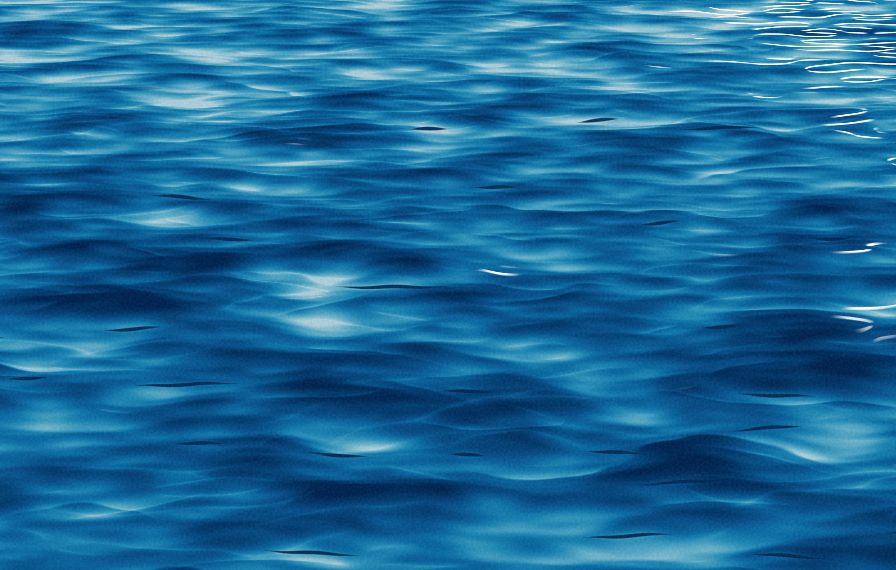
This texture is drawn by a WebGL 2 fragment shader. Its source:

```glsl
#version 300 es
precision highp float;
// Rippled open water seen at a low angle. Stretched gradient noise on a receding
// plane gives a tone, which a blue colour ramp turns into light; sharp crests,
// thin light streaks, dark slivers and sun glints are laid over the swell.

uniform vec2 u_resolution;
out vec4 fragColor;

const float HORIZON = 1.9;              // height of the vanishing line, in canvas heights
const int   LAYERS = 5;
const vec2  SWELL_FREQ = vec2(3.2, 20.0);
const vec2  SWELL_GROWTH = vec2(1.5, 1.7);
const float SWELL_GAIN = 2.2;
const float STEEPNESS = 0.35;           // how far a swell displaces the ripples on it
const vec2  CREST_FREQ = vec2(2.7, 24.0);
const float CREST_LIGHT = 1.35;
const float CREST_SHADE = 0.5;
const float CREST_SOFT = 0.12;
const vec2  STREAK_FREQ = vec2(3.6, 36.0);
const float STREAK_LIGHT = 1.0;
const float STREAK_SOFT = 0.07;
const vec2  SLIVER_CELL = vec2(0.26, 0.09);
const float SLIVER_SHARE = 0.4;
const vec2  GLINT_FREQ = vec2(9.0, 80.0);
const vec3  GLINT_COLOUR = vec3(1.0, 0.98, 0.95);
const vec3  SLIVER_COLOUR = vec3(0.02, 0.17, 0.33);
const float GRAIN = 0.042;

const int STOPS = 7;
const float LEVEL[STOPS] = float[](-2.4, -1.48, -0.61, 0.05, 0.65, 1.3, 2.15);
const vec3 RAMP[STOPS] = vec3[](
  vec3(0.01, 0.15, 0.32), vec3(0.02, 0.23, 0.42), vec3(0.04, 0.32, 0.54),
  vec3(0.05, 0.42, 0.63), vec3(0.13, 0.53, 0.70), vec3(0.34, 0.65, 0.76),
  vec3(0.67, 0.80, 0.84));

vec2 hash2(vec2 p) {
  vec3 q = fract(p.xyx * vec3(0.1031, 0.1030, 0.0973));
  q += dot(q, q.yzx + 33.33);
  return fract((q.xx + q.yz) * q.zy);
}

float corner(vec2 cell, vec2 offset) {
  float angle = 6.2832 * hash2(cell).x;
  return dot(vec2(cos(angle), sin(angle)), offset);
}

float gradientNoise(vec2 p) {
  vec2 i = floor(p), f = p - i, e = vec2(1.0, 0.0);
  vec2 s = f * f * f * (f * (f * 6.0 - 15.0) + 10.0);
  return mix(mix(corner(i, f), corner(i + e, f - e), s.x),
             mix(corner(i + e.yx, f - e.yx), corner(i + 1.0, f - 1.0), s.x), s.y);
}

// Change of the noise towards the horizon.
float riseOf(vec2 q, float n) {
  return (gradientNoise(q + vec2(0.0, 0.1)) - n) / 0.1;
}

// Layered swell; each layer is pushed by the ones below, which steepens its edges.
float swell(vec2 water) {
  float height = 0.0, amp = 0.85, lean = 0.35;
  vec2 freq = SWELL_FREQ;
  for (int i = 0; i < LAYERS; i++) {
    vec2 q = water * freq + float(i) * vec2(17.3, 9.1);
    q.y += lean * q.x + STEEPNESS * height * float(i);
    height += amp * gradientNoise(q);
    freq *= SWELL_GROWTH;
    amp *= i == 0 ? 1.05 : 0.81;
    lean = -0.8 * lean;
  }
  return height;
}

// Crests: a hard front edge, light fading out behind it and shade before it.
float crests(vec2 water, float height, float scale) {
  vec2 q = water * CREST_FREQ * scale + vec2(31.0, 5.0) * scale;
  q.y += 0.7 * gradientNoise(q * vec2(0.8, 0.25)) + 0.15 * height;
  float n = gradientNoise(q);
  float slope = riseOf(q, n);
  float dist = n / max(slope, 0.35);
  float patches = smoothstep(-0.08, 0.2, gradientNoise(water * vec2(2.6, 14.0) * scale + 53.0));
  float edge = max(fwidth(n), 0.02);
  float behind = smoothstep(-edge, edge, n);
  float tone = mix(-CREST_SHADE, CREST_LIGHT, behind) * exp(-abs(dist) / CREST_SOFT);
  return tone * patches * smoothstep(0.1, 0.6, slope);
}

// Long thin lines of light that fade to both sides.
float streaks(vec2 water, float height, float scale) {
  vec2 q = water * STREAK_FREQ * scale + vec2(7.0, 83.0) * scale;
  q.y += 0.7 * gradientNoise(q * vec2(0.9, 0.2)) + 0.2 * height;
  float n = gradientNoise(q);
  float slope = abs(riseOf(q, n));
  float line = exp(-abs(n) / max(slope, 0.35) / STREAK_SOFT);
  float patches = smoothstep(-0.1, 0.25, gradientNoise(water * vec2(3.0, 17.0) * scale + 97.0));
  return STREAK_LIGHT * line * patches * smoothstep(0.15, 0.6, slope);
}

// Lens-shaped slivers, one at most per cell: x is the dark core, y the light rim.
vec2 slivers(vec2 p) {
  vec2 g = p / SLIVER_CELL;
  g.x += hash2(vec2(floor(g.y), 7.0)).x;
  vec2 id = floor(g), place = hash2(id + 3.0), kind = hash2(id + 41.0);
  vec2 c = (fract(g) - 0.5) * SLIVER_CELL - (place - 0.5) * vec2(0.07, 0.05);
  c.y -= c.x * (place.y - 0.5) * 0.16 + 0.001 * sin(c.x * 60.0 + 9.0 * place.x);
  float u = c.x / mix(0.03, 0.09, kind.x * kind.x);
  float taper = 1.0 - u * u;
  float d = abs(c.y) - 0.0032 * taper;
  float aa = 0.8 / u_resolution.y;
  float core = 1.0 - smoothstep(-aa, aa, d);
  float rim = exp(-max(d, 0.0) / 0.004) * max(taper, 0.0);
  return vec2(core, rim) * step(kind.y, SLIVER_SHARE) * smoothstep(0.88, 0.78, p.y);
}

// Broken sun lines, dense in the far right and sparse along the right side.
float glints(vec2 water, vec2 uv) {
  float right = smoothstep(0.65, 0.95, uv.x);
  float density = right * mix(0.3, 1.0, smoothstep(0.8, 0.95, uv.y));
  vec2 q = water * GLINT_FREQ + vec2(3.0, 71.0);
  float n = gradientNoise(q);
  float slope = abs(riseOf(q, n));
  float dist = abs(n) / max(slope, 0.2);
  float line = 1.0 - smoothstep(0.04, max(0.17, 1.2 * fwidth(q.y)), dist);
  float limit = mix(0.5, -0.35, density);
  float patches = gradientNoise(water * vec2(7.0, 42.0) + 19.0);
  return line * smoothstep(0.1, 0.4, slope) * smoothstep(limit, limit + 0.15, patches);
}

vec3 ramp(float tone) {
  vec3 c = RAMP[0];
  for (int i = 1; i < STOPS; i++)
    c = mix(c, RAMP[i], clamp((tone - LEVEL[i - 1]) / (LEVEL[i] - LEVEL[i - 1]), 0.0, 1.0));
  return c;
}

void main() {
  vec2 uv = gl_FragCoord.xy / u_resolution;
  vec2 p = gl_FragCoord.xy / u_resolution.y;
  float depth = 1.0 / (HORIZON - p.y);
  vec2 water = vec2((p.x - 0.5 * u_resolution.x / u_resolution.y) * depth, depth);

  float height = swell(water);
  float tone = SWELL_GAIN * height + mix(-0.55, 0.55, smoothstep(0.45, 1.0, uv.y));
  tone += crests(water, height, 1.0) + 0.7 * crests(water, height, 1.8);
  tone += streaks(water, height, 1.0) + 0.7 * streaks(water, height, 1.6);

  vec2 sliver = slivers(p);
  vec3 colour = ramp(tone + 0.7 * sliver.y);
  colour = mix(colour, SLIVER_COLOUR, 0.95 * sliver.x);
  colour = mix(colour, GLINT_COLOUR, glints(water, uv));
  colour += GRAIN * gradientNoise(p * 230.0);
  fragColor = vec4(colour, 1.0);
}
```
